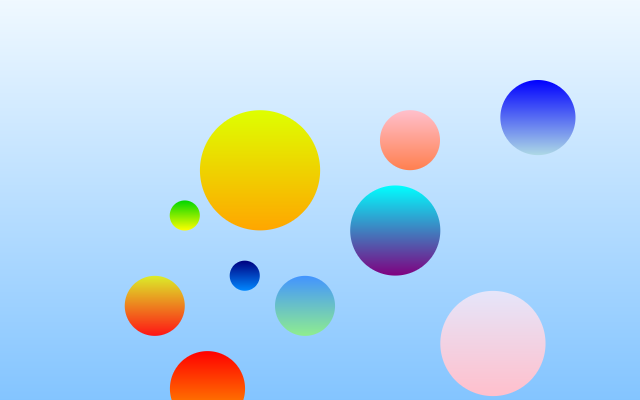
This background is drawn by a Shadertoy shader. Its source:

```glsl
#define SKY_TOP vec3(0.94, 0.975, 1.0)
#define SKY_BOTTOM vec3(0.515, 0.77, 1.0)
#define CANVAS_WIDTH 100.0
#define DISC_COUNT 10

// Disc centre (xy) and radius (z), in hundredths of the canvas width
const vec3 DISCS[DISC_COUNT] = vec3[](
    vec3(40.63, 35.89, 9.39), vec3(64.06, 40.60, 4.69),
    vec3(84.05, 44.13, 5.87), vec3(61.76, 26.48, 7.04),
    vec3(28.87, 28.83, 2.35), vec3(38.24, 19.42, 2.35),
    vec3(24.18, 14.71, 4.69), vec3(47.66, 14.71, 4.69),
    vec3(77.02, 8.83, 8.22), vec3(32.42, 1.77, 5.87));

// Colour at the upper rim of each disc
const vec3 UPPER[DISC_COUNT] = vec3[](
    vec3(0.87, 1.0, 0.0), vec3(1.0, 0.75, 0.80),
    vec3(0.0, 0.0, 1.0), vec3(0.0, 1.0, 1.0),
    vec3(0.0, 0.84, 0.0), vec3(0.0, 0.0, 0.50),
    vec3(0.86, 0.93, 0.16), vec3(0.26, 0.58, 1.0),
    vec3(0.90, 0.90, 0.98), vec3(1.0, 0.0, 0.0));

// Colour at the lower rim of each disc
const vec3 LOWER[DISC_COUNT] = vec3[](
    vec3(1.0, 0.65, 0.0), vec3(1.0, 0.50, 0.31),
    vec3(0.68, 0.85, 0.90), vec3(0.50, 0.0, 0.50),
    vec3(1.0, 1.0, 0.0), vec3(0.0, 0.53, 1.0),
    vec3(1.0, 0.08, 0.08), vec3(0.56, 0.93, 0.56),
    vec3(1.0, 0.75, 0.80), vec3(1.0, 0.65, 0.0));

// Antialiased coverage of a disc
float discMask(vec2 offset, float radius, float pixel) {
    return clamp(0.5 - (length(offset) - radius) / pixel, 0.0, 1.0);
}

void mainImage(out vec4 fragColor, in vec2 fragCoord) {
    float pixel = CANVAS_WIDTH / iResolution.x;
    vec2 p = fragCoord * pixel;

    // Sky gradient
    vec3 color = mix(SKY_BOTTOM, SKY_TOP, fragCoord.y / iResolution.y);

    // Discs, each with its own vertical gradient
    for (int i = 0; i < DISC_COUNT; i++) {
        vec3 disc = DISCS[i];
        vec2 offset = p - disc.xy;
        float height = clamp(0.5 + 0.5 * offset.y / disc.z, 0.0, 1.0);
        vec3 fill = mix(LOWER[i], UPPER[i], height);
        color = mix(color, fill, discMask(offset, disc.z, pixel));
    }

    fragColor = vec4(color, 1.0);
}
```
